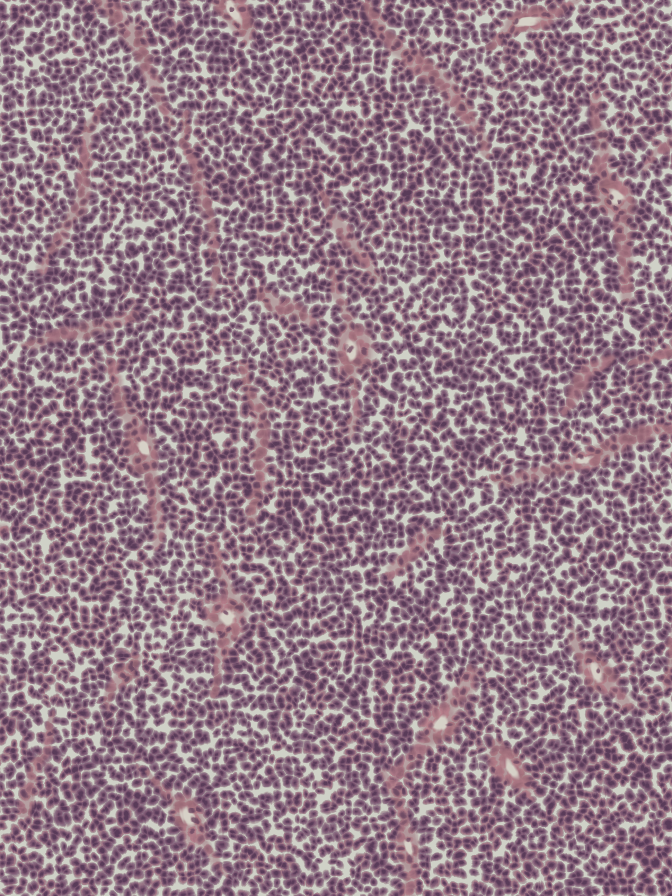
This texture is drawn by a Shadertoy shader. Its source:

```glsl
const float CELLS = 76.0;        // nuclei across the canvas width
const float JITTER = 0.84;       // irregularity of the nuclei
const float STRAND_GRID = 0.235; // spacing of strands and vessels
const float STRAND_TILT = 0.25;  // mean lean from the vertical
const float STRAND_SPREAD = 2.3; // range of strand directions
const float RAGGED = 0.010;      // roughness of strand outlines

const vec3 NUCLEUS = vec3(0.35, 0.23, 0.35);
const vec3 PLUM = vec3(0.50, 0.35, 0.455);
const vec3 MAUVE = vec3(0.55, 0.44, 0.52);
const vec3 PINK = vec3(0.64, 0.47, 0.525);
const vec3 PALE = vec3(0.67, 0.60, 0.615);
const vec3 GAP = vec3(0.81, 0.82, 0.78);
const vec3 STROMA = vec3(0.68, 0.47, 0.51);
const vec3 LUMEN = vec3(0.84, 0.82, 0.78);

vec2 hash2(vec2 p) {
    vec3 q = fract(p.xyx * vec3(0.1031, 0.1030, 0.0973));
    q += dot(q, q.yzx + 33.33);
    return fract((q.xx + q.yz) * q.zy);
}

mat2 rotation(float angle) {
    float c = cos(angle), s = sin(angle);
    return mat2(c, s, -s, c);
}

// Layered, self-warped sines, roughly -0.8 to 0.8
float ripple(vec2 p) {
    float sum = 0.0, amplitude = 0.5;
    for (int i = 0; i < 4; i++) {
        p = rotation(0.65) * p * 1.7 + 1.3;
        p += sin(p.yx);
        sum += amplitude * sin(p.x) * sin(p.y);
        amplitude *= 0.6;
    }
    return sum;
}

// Cellular noise: x = distance to nearest nucleus, y = blended random shade
vec2 nuclei(vec2 p) {
    vec2 base = floor(p);
    float nearest = 9.0, shade = 0.0, total = 0.0;
    for (int j = -1; j <= 1; j++)
    for (int i = -1; i <= 1; i++) {
        vec2 id = base + vec2(i, j);
        vec2 look = hash2(id + 171.0);
        vec2 centre = id + 0.5 + JITTER * (hash2(id + 40.0) - 0.5);
        vec2 r = rotation(6.28 * look.x) * (p - centre) * vec2(1.17, 0.87);
        float d = length(r) / mix(0.86, 1.14, look.y);
        float weight = exp(-14.0 * d);
        nearest = min(nearest, d);
        shade += weight * fract(look.x * 7.0 + look.y * 3.0);
        total += weight;
    }
    return vec2(nearest, shade / total);
}

// Scattered fibrous strands (x), some holding an open vessel (y)
vec2 connectiveTissue(vec2 p) {
    p += RAGGED * vec2(ripple(p * 22.0), ripple(p * 22.0 + 9.0));
    vec2 base = floor(p / STRAND_GRID);
    vec2 tissue = vec2(0.0);
    for (int j = -1; j <= 1; j++)
    for (int i = -1; i <= 1; i++) {
        vec2 id = base + vec2(i, j);
        vec2 place = hash2(id + 11.0), form = hash2(id + 87.0), vessel = hash2(id + 139.0);
        vec2 q = p - (id + 0.1 + 0.8 * place) * STRAND_GRID;
        q = rotation(STRAND_TILT + STRAND_SPREAD * (form.x - 0.5)) * q;
        q.x += 0.012 * sin(q.y * 20.0 + 6.28 * form.y);

        // Tapering fibre
        float reach = mix(0.03, 0.15, form.y);
        float width = mix(0.007, 0.014, place.x) * (1.0 - 0.5 * min(abs(q.y) / reach, 1.0));
        float d = length(vec2(q.x, q.y - clamp(q.y, -reach, reach)));
        float strand = 0.85 * (1.0 - smoothstep(0.5 * width, 1.7 * width, d));

        // Oval wall around a narrow opening
        float present = step(0.45, vessel.x);
        float oval = length(q * vec2(1.0, mix(0.4, 0.8, vessel.y)));
        float wall = mix(0.018, 0.032, vessel.y);
        strand = max(strand, present * (1.0 - smoothstep(0.6 * wall, 1.2 * wall, oval)));
        float lumen = present * (1.0 - smoothstep(0.2 * wall, 0.42 * wall, oval));
        tissue = max(tissue, vec2(strand, lumen));
    }
    return tissue;
}

void mainImage(out vec4 fragColor, in vec2 fragCoord) {
    vec2 p = fragCoord / iResolution.x;
    vec2 cell = nuclei(p * CELLS + 0.25 * vec2(ripple(p * 50.0), ripple(p * 50.0 + 5.0)));
    vec2 tissue = connectiveTissue(p);

    // Packed cells: dark centres, pinkish cytoplasm, whitish gaps
    float pinkness = smoothstep(-0.25, 0.4, ripple(p * 34.0 + 3.0) + 0.5 * ripple(p * 5.0));
    float d = cell.x + 0.06 * ripple(p * 7.0) + 0.10 * ripple(p * 45.0 + 7.0);
    d += 0.10 * (cell.y - 0.5) - 0.05 * (pinkness - 0.5);
    vec3 color = mix(NUCLEUS, PLUM, smoothstep(0.08, 0.34, d));
    color = mix(color, mix(MAUVE, PINK, pinkness), smoothstep(0.30, 0.45, d));
    color = mix(color, PALE, smoothstep(0.44, 0.58, d));
    color = mix(color, GAP, smoothstep(0.55, 0.70, d));

    // Pink stroma with sparse nuclei and small clearings
    float sparse = (1.0 - smoothstep(0.18, 0.45, cell.x)) * smoothstep(0.45, 0.75, cell.y);
    vec3 stroma = STROMA * (1.0 + 0.10 * ripple(p * 60.0));
    stroma = mix(stroma, PALE, 0.6 * smoothstep(0.48, 0.68, d));
    stroma = mix(stroma, NUCLEUS, 0.65 * sparse);
    color = mix(color, stroma, 0.85 * tissue.x);
    color = mix(color, LUMEN, tissue.y * (1.0 - 0.85 * sparse));

    fragColor = vec4(color, 1.0);
}
```
